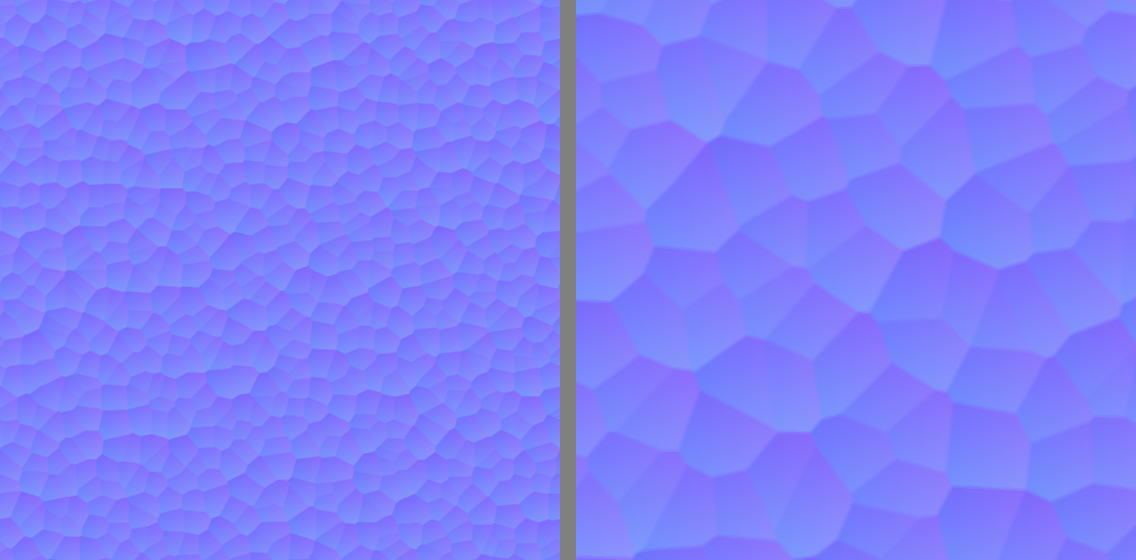
Left, the full canvas; right, a detail of the centre.
This texture map is drawn by a WebGL 1 fragment shader. Its source:

```glsl
precision highp float;
// Tiling normal map of a hammered surface: shallow rounded dents packed as Voronoi cells.

uniform vec2 u_resolution;

const float CELLS = 27.0;                   // dents across the tile
const float JITTER = 1.0;                   // irregularity of the dent centres
const vec2 SLOPE = vec2(0.150, -0.208);     // tilt per cell of distance from the centre
const float EDGE_SOFTNESS = 0.0030;         // filter width, in canvas units
const float BLUE_LEVEL = 0.994;             // level of a surface facing the viewer

vec2 hash2(vec2 p) {
  vec2 q = vec2(dot(p, vec2(127.1, 311.7)), dot(p, vec2(269.5, 183.3)));
  return fract(sin(q) * 43758.5453);
}

// Vector from the nearest dent centre to p; cell ids wrap at the tile border.
vec2 dentOffset(vec2 p) {
  vec2 cell = floor(p);
  vec2 nearest = vec2(0.0);
  float nearestSq = 1e3;
  for (int j = -1; j <= 1; j++) {
    for (int i = -1; i <= 1; i++) {
      vec2 id = cell + vec2(float(i), float(j));
      vec2 centre = id + 0.5 + JITTER * (hash2(mod(id, CELLS)) - 0.5);
      vec2 offset = p - centre;
      float distSq = dot(offset, offset);
      if (distSq < nearestSq) {
        nearestSq = distSq;
        nearest = offset;
      }
    }
  }
  return nearest;
}

void main() {
  vec2 uv = gl_FragCoord.xy / u_resolution;

  // Average the slope over a small box to smooth the creases.
  vec2 offsetSum = vec2(0.0);
  for (int j = -1; j <= 1; j++) {
    for (int i = -1; i <= 1; i++) {
      vec2 shift = vec2(float(i), float(j)) * EDGE_SOFTNESS / 3.0;
      offsetSum += dentOffset((uv + shift) * CELLS);
    }
  }
  vec2 tilt = SLOPE * offsetSum / 9.0;

  // Encode the unit normal as a colour.
  vec3 normal = normalize(vec3(tilt, 1.0));
  vec3 colour = 0.5 + 0.5 * normal;
  colour.b *= BLUE_LEVEL;
  gl_FragColor = vec4(colour, 1.0);
}
```
